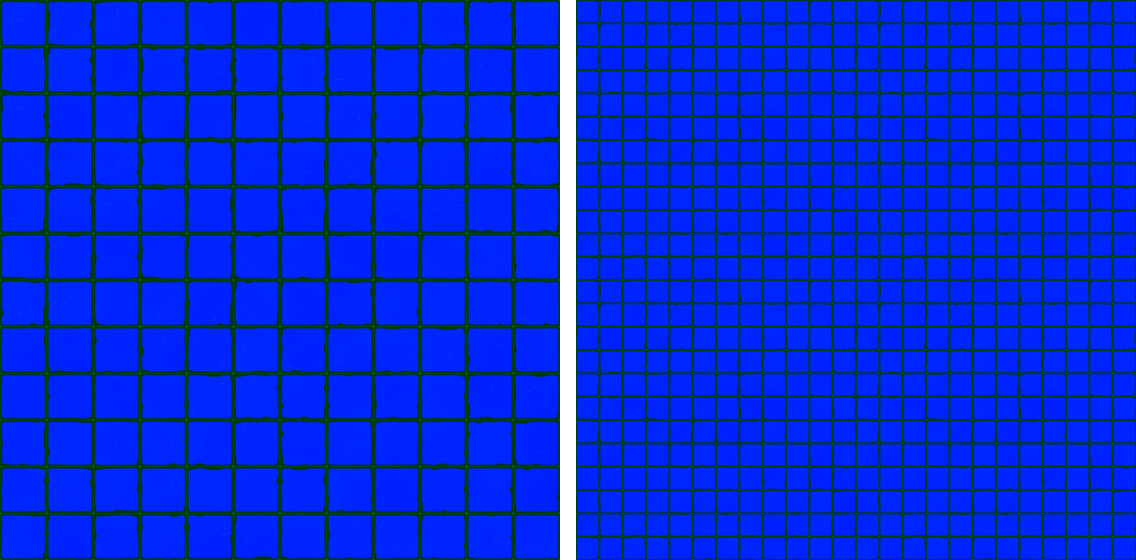
Left: one tile. Right: repeated 2 by 2.
A Shadertoy shader for this pattern:

```glsl
// Glossy blue square tiles, 12 by 12, set in dark green grout.
// Each tile side has its own noise that wobbles and chips the edge;
// fine scratches and a wrapping tint noise wear the glaze.

const float TILES = 12.0;
const float CORNER_RADIUS = 0.09;
const int SCRATCHES = 5;

const vec3 GLAZE = vec3(0.0, 0.14, 1.0);
const vec3 GROUT_EDGE = vec3(0.0, 0.205, 0.04);
const vec3 GROUT_CORE = vec3(0.0, 0.32, 0.0);
const vec3 GROUT_CROSSING = vec3(0.02, 0.38, 0.05);
const vec3 SCRATCH_TINT = vec3(0.16, 0.38, 1.0);

float hash(vec3 p) {
    p = fract(p * vec3(0.1031, 0.1030, 0.0973));
    p += dot(p, p.yzx + 33.33);
    return fract((p.x + p.y) * p.z);
}

// Value noise along a line
float noise1(float t, vec2 id, float seed) {
    float i = floor(t);
    float f = smoothstep(0.0, 1.0, t - i);
    return mix(hash(vec3(id, seed + i)), hash(vec3(id, seed + i + 1.0)), f);
}

// Value noise that repeats after a whole number of cells
float wrappedNoise(vec2 p, float period, float seed) {
    vec2 i = floor(p);
    vec2 f = smoothstep(0.0, 1.0, p - i);
    vec2 a = mod(i, period);
    vec2 b = mod(i + 1.0, period);
    float low = mix(hash(vec3(a, seed)), hash(vec3(b.x, a.y, seed)), f.x);
    float high = mix(hash(vec3(a.x, b.y, seed)), hash(vec3(b, seed)), f.x);
    return mix(low, high, f.y);
}

// How far the grout eats into one side of a tile
float edgeWear(float along, vec2 id, float side) {
    float seed = 20.0 + side * 40.0;
    float wobble = noise1(along * 9.0, id, seed) - 0.5;
    float chip = smoothstep(0.74, 1.0, noise1(along * 5.0 + 0.5, id, seed + 17.0));
    return 0.011 * wobble + 0.034 * chip;
}

// Depth inside a tile from its worn, rounded outline
float wornDepth(vec2 p, vec2 id) {
    vec2 side = step(0.5, p);
    vec2 depth = min(p, 1.0 - p);
    depth.x -= edgeWear(p.y, id, side.x);
    depth.y -= edgeWear(p.x, id, 2.0 + side.y);
    return CORNER_RADIUS - length(max(CORNER_RADIUS - depth, 0.0));
}

// Coverage of one short, slightly bent scratch
float scratch(vec2 p, vec2 id, float seed, float pixel) {
    vec2 centre = 0.15 + 0.7 * vec2(hash(vec3(id, seed)), hash(vec3(id, seed + 1.0)));
    float angle = 6.2832 * hash(vec3(id, seed + 2.0));
    float size = hash(vec3(id, seed + 3.0));
    float halfLength = mix(0.012, 0.11, size * size * size);
    vec2 axis = vec2(cos(angle), sin(angle));
    vec2 q = p - centre;
    q = vec2(dot(q, axis), dot(q, vec2(-axis.y, axis.x)));
    q.y -= 3.0 * (hash(vec3(id, seed + 4.0)) - 0.5) * q.x * q.x;
    float width = max(0.009, 0.7 * pixel);
    float line = 1.0 - smoothstep(0.0, width, abs(q.y));
    float ends = 1.0 - smoothstep(0.6 * halfLength, halfLength + 0.5 * pixel, abs(q.x));
    return line * ends * hash(vec3(id, seed + 5.0)) * 0.009 / width;
}

vec3 glaze(vec2 p, vec2 id, vec2 uv, float pixel) {
    vec3 colour = GLAZE;
    // Tint per tile, broad smears and a faint sheen near the rim
    colour.g += 0.016 * (hash(vec3(id, 7.0)) - 0.5);
    colour.g += 0.022 * (wrappedNoise(uv * 9.0, 9.0, 3.0) - 0.5);
    colour.g += 0.012 * (wrappedNoise(uv * 48.0, 48.0, 5.0) - 0.5);
    colour.g += 0.022 * exp(-9.0 * min(p.x, 1.0 - p.y));
    // Scratches
    float marks = 0.0;
    for (int i = 0; i < SCRATCHES; i++) {
        marks = max(marks, scratch(p, id, 300.0 + 11.0 * float(i), pixel));
    }
    return mix(colour, SCRATCH_TINT, 0.6 * marks);
}

vec3 grout(vec2 p, float pixel) {
    vec2 depth = min(p, 1.0 - p);
    float core = smoothstep(0.0, 0.012 + 0.4 * pixel, min(depth.x, depth.y));
    float crossing = 1.0 - smoothstep(0.01, 0.035 + 0.3 * pixel, length(depth));
    return mix(mix(GROUT_CORE, GROUT_EDGE, core), GROUT_CROSSING, crossing);
}

void mainImage(out vec4 fragColor, in vec2 fragCoord) {
    vec2 uv = fragCoord / iResolution.xy;
    vec2 grid = uv * TILES;
    vec2 id = mod(floor(grid), TILES);
    vec2 p = fract(grid);
    float pixel = TILES / min(iResolution.x, iResolution.y);

    // Soft shoulder from grout to glaze
    float soft = max(0.022, 0.7 * pixel);
    float tile = smoothstep(0.040 - soft, 0.040 + soft, wornDepth(p, id));
    vec3 colour = mix(grout(p, pixel), glaze(p, id, uv, pixel), tile);
    fragColor = vec4(colour, 1.0);
}
```
